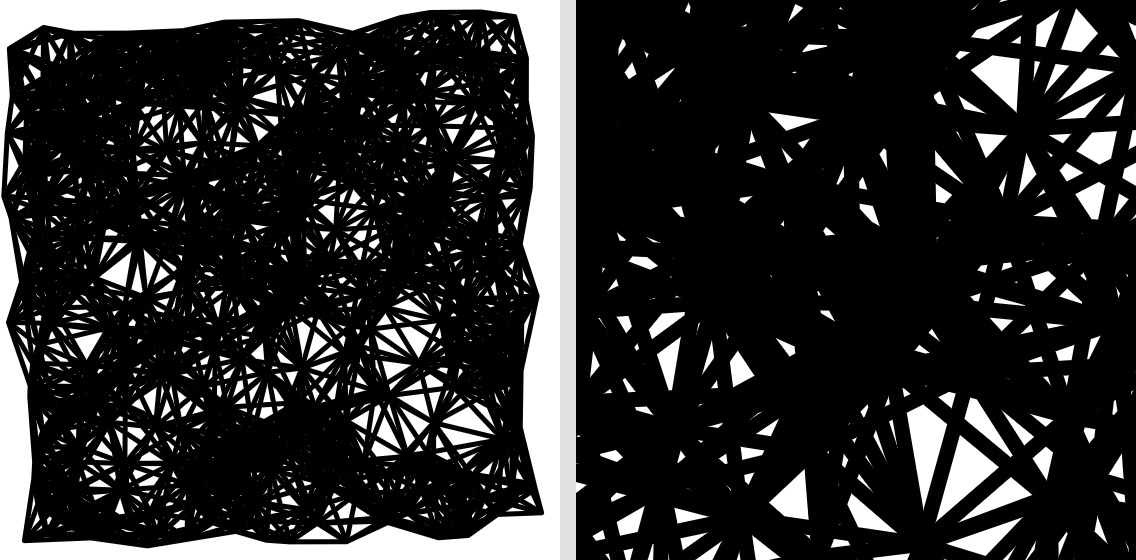
Left, the full canvas; right, a detail of the centre.
This pattern is drawn by a WebGL 2 fragment shader. Its source:

```glsl
#version 300 es
precision highp float;
// Dense black web: scattered points, each joined to all neighbours within reach.

uniform vec2 u_resolution;
out vec4 fragColor;

const int GRID = 20;            // cells along each side of the web
const float CELL = 0.0475;      // cell size in canvas units
const float REACH = 0.137;      // longest link; must stay below 3 cells
const float HALF_WIDTH = 0.0045;

// Integer hash giving three values in 0..1
vec3 hash3(ivec2 cell) {
    uvec3 v = uvec3(cell.x + 64, cell.y + 64, 17) * 1664525u + 1013904223u;
    v.x += v.y * v.z;
    v.y += v.z * v.x;
    v.z += v.x * v.y;
    v ^= v >> 16u;
    v.x += v.y * v.z;
    v.y += v.z * v.x;
    v.z += v.x * v.y;
    return vec3(v >> 8u) / 16777216.0;
}

// Finds the point of a cell; some inner cells stay empty, the rim is full
bool findPoint(ivec2 cell, out vec2 point) {
    vec3 h = hash3(cell);
    point = (vec2(cell) + h.xy) * CELL;
    ivec2 rim = min(cell, GRID - 1 - cell);
    int depth = min(rim.x, rim.y);
    return depth == 0 || (depth > 0 && h.z < 0.8);
}

float segmentDistance(vec2 p, vec2 a, vec2 b) {
    vec2 ab = b - a;
    float t = clamp(dot(p - a, ab) / max(dot(ab, ab), 1e-8), 0.0, 1.0);
    return length(p - a - ab * t);
}

// Signed distance to the nearest link, cut short once the pixel is solid
float webDistance(vec2 p, float pixel) {
    ivec2 home = ivec2(floor(p / CELL));
    float nearest = 1.0;
    for (int i = 0; i < 25; i++) {
        // The closer end of any link here lies within half the reach
        ivec2 cellA = home + ivec2(i % 5, i / 5) - 2;
        vec2 a;
        if (!findPoint(cellA, a)) continue;
        if (distance(p, a) > 0.5 * REACH + HALF_WIDTH + pixel) continue;

        for (int j = 0; j < 49; j++) {
            vec2 b;
            if (!findPoint(cellA + ivec2(j % 7, j / 7) - 3, b)) continue;
            if (distance(a, b) > REACH) continue;
            nearest = min(nearest, segmentDistance(p, a, b) - HALF_WIDTH);
            if (nearest < -pixel) return nearest;
        }
    }
    return nearest;
}

void main() {
    float side = min(u_resolution.x, u_resolution.y);
    float pixel = 1.0 / side;

    // Place the web a little left of centre, with a slight tilt
    vec2 p = gl_FragCoord.xy / side - vec2(0.486, 0.499);
    float c = cos(0.035), s = sin(0.035);
    p = vec2(c * p.x + s * p.y, c * p.y - s * p.x);
    p += 0.5 * float(GRID) * CELL;

    // Black links on white, with an edge one pixel soft
    float white = clamp(0.5 + webDistance(p, pixel) / pixel, 0.0, 1.0);
    fragColor = vec4(vec3(white), 1.0);
}
```
